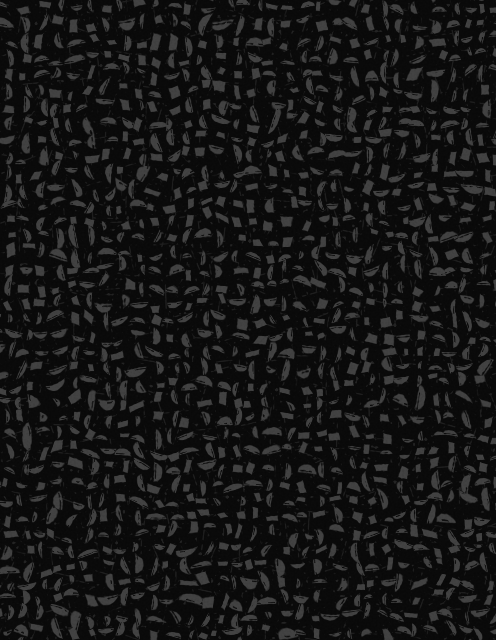
Give the GLSL for this pattern, as a Shadertoy shader.

```glsl
vec2 hash2(vec2 p) {
    vec3 q = fract(vec3(p.xyx) * vec3(0.1031, 0.1030, 0.0973));
    q += dot(q, q.yzx + 33.33);
    return fract((q.xx + q.yz) * q.zy);
}

float gradientNoise(vec2 p) {
    vec2 i = floor(p), f = fract(p), u = f * f * (3.0 - 2.0 * f);
    vec2 e = vec2(0.0, 1.0);
    float a = dot(hash2(i) * 2.0 - 1.0, f);
    float b = dot(hash2(i + e.yx) * 2.0 - 1.0, f - e.yx);
    float c = dot(hash2(i + e.xy) * 2.0 - 1.0, f - e.xy);
    float d = dot(hash2(i + e.yy) * 2.0 - 1.0, f - e.yy);
    return mix(mix(a, b, u.x), mix(c, d, u.x), u.y);
}

vec2 rotate(vec2 p, float angle) {
    float c = cos(angle), s = sin(angle);
    return vec2(c * p.x + s * p.y, c * p.y - s * p.x);
}

// Half ellipse standing on its flat side, with a worn slit above that side
float halfDisc(vec2 q, float radius, float squash, float wear) {
    q.y += radius * squash * 0.45;
    float dome = (length(q / vec2(1.0, squash)) - radius) * squash;
    float slit = 0.028 - abs(q.y - 0.09) - max(0.0, wear);
    return max(max(dome, -q.y), slit);
}

// Chip with slanted sides
float chip(vec2 q, vec2 halfSize, float slant) {
    return max(abs(q.x) + slant * q.y - halfSize.x, abs(q.y) - halfSize.y);
}

// Distance to the nearest piece; neighbours mostly lie crosswise
float pieces(vec2 p) {
    vec2 cell = floor(p);
    float wear = gradientNoise(p * 2.5), nearest = 9.0;
    for (int y = -1; y <= 1; y++)
    for (int x = -1; x <= 1; x++) {
        vec2 id = cell + vec2(x, y);
        vec2 place = hash2(id + 17.0), kind = hash2(id + 71.0), size = hash2(id + 139.0);
        float quarter = mod(id.x + id.y + step(0.82, kind.y), 2.0);
        float flip = 2.0 * step(0.5, fract(kind.y * 7.3));
        float tilt = (fract(kind.x * 13.7) - 0.5) * 0.75;
        vec2 q = rotate(p - id - 0.5 - (place - 0.5) * 0.4, (quarter + flip) * 1.5708 + tilt);
        float d = kind.x < 0.68
            ? halfDisc(q, mix(0.3, 0.57, size.x), mix(0.68, 0.9, size.y), wear)
            : chip(q, vec2(mix(0.2, 0.38, size.x), mix(0.13, 0.26, size.y)), 0.35 * (kind.y - 0.3));
        nearest = min(nearest, d);
    }
    return nearest;
}

// Distance to thin scattered strokes, mostly upright or level
float strokes(vec2 p) {
    vec2 cell = floor(p);
    float nearest = 9.0;
    for (int y = -1; y <= 1; y++)
    for (int x = -1; x <= 1; x++) {
        vec2 id = cell + vec2(x, y);
        vec2 place = hash2(id + 211.0), shape = hash2(id + 307.0);
        float angle = step(0.4, shape.x) * 1.5708 + (shape.y - 0.5) * 0.8;
        vec2 q = rotate(p - id - place, angle);
        q.x = max(abs(q.x) - mix(0.1, 0.75, fract(shape.x * 9.1)), 0.0);
        nearest = min(nearest, length(q));
    }
    return nearest;
}

void mainImage(out vec4 fragColor, in vec2 fragCoord) {
    vec2 p = fragCoord / iResolution.y * 39.0 + 60.0;
    float px = 39.0 / iResolution.y;
    float grain = gradientNoise(p * 8.0);

    // Dark ground with faint mottling
    vec3 color = vec3(0.038 + 0.012 * grain);

    // Broken strokes and specks
    float broken = smoothstep(-0.12, 0.15, gradientNoise(p * 3.1 + 40.0));
    float stroke = smoothstep(px, 0.0, strokes(p / 1.3) * 1.3 - 0.01) * broken;
    float speck = smoothstep(0.24, 0.5, gradientNoise(p * 4.3 + 90.0));
    color = mix(color, vec3(0.17), max(stroke * 0.6, speck * 0.75));

    // Grey pieces, loosely shifted, with rough edges
    vec2 drift = vec2(gradientNoise(p * 0.35), gradientNoise(p * 0.35 + 50.0));
    float d = pieces(p + drift * 0.9) + 0.05 * gradientNoise(p * 5.0 + 20.0);
    float cover = smoothstep(px * 0.75, -px * 0.75, d);
    color = mix(color, vec3(0.257 + 0.03 * min(grain, 0.2)), cover);

    fragColor = vec4(color, 1.0);
}
```
